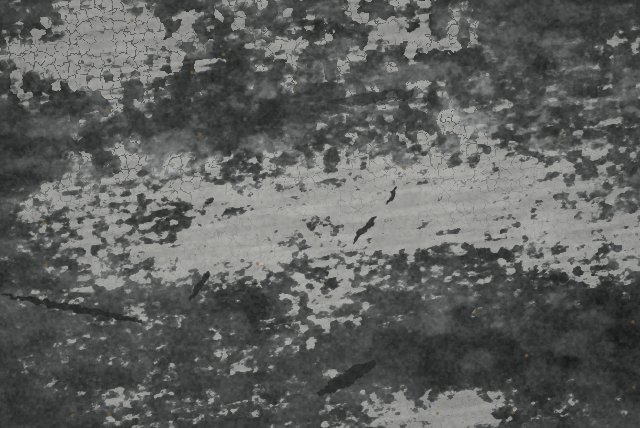
This texture is drawn by a Shadertoy shader. Its source:

```glsl
// Weathered wall: pale, cracked paint flaking off a dark grey ground.
// Broad brush strokes set the coverage; cellular noise at several scales
// breaks it into flakes, grains and slanted streaks, then gouges cut through.

#define PAINT vec3(0.615, 0.615, 0.605)
#define GROUND vec3(0.262, 0.272, 0.266)
#define GOUGE vec3(0.165, 0.172, 0.170)
#define RUST vec3(0.50, 0.40, 0.25)
#define PAINT_LEVEL 0.51
#define EDGE_SOFTNESS 0.07
#define FLAKE_SCALE 42.0
#define GRAIN_SCALE 62.0
#define CRACK_WIDTH 0.10
#define STROKE_LEAN 0.11

vec3 hash3(vec2 p) {
    vec3 q = fract(p.xyx * vec3(0.1031, 0.1030, 0.0973));
    q += dot(q, q.yxz + 33.33);
    return fract((q.xxy + q.yzz) * q.zyx);
}

// Blended cell values: a low sharpness is smooth, a high one gives plates.
float cellular(vec2 p, float sharpness) {
    vec2 cell = floor(p);
    float total = 0.0, weight = 1e-9;
    for (int y = -1; y <= 1; y++)
    for (int x = -1; x <= 1; x++) {
        vec2 id = cell + vec2(x, y);
        vec3 h = hash3(id);
        vec2 d = id + 0.15 + 0.7 * h.xy - p;
        float w = exp(-sharpness * dot(d, d));
        total += w * h.z;
        weight += w;
    }
    return total / weight;
}

float layered(vec2 p, int octaves) {
    float sum = 0.0, amp = 0.5, norm = 0.0;
    for (int i = 0; i < octaves; i++) {
        sum += amp * cellular(p, 6.0);
        norm += amp;
        amp *= 0.5;
        p = mat2(1.6, 1.2, -1.2, 1.6) * p + 17.3;
    }
    return sum / norm;
}

// Gap between the two nearest cell centres; zero along the cracks.
float crackDistance(vec2 p) {
    vec2 cell = floor(p);
    float nearest = 9.0, second = 9.0;
    for (int y = -1; y <= 1; y++)
    for (int x = -1; x <= 1; x++) {
        vec2 id = cell + vec2(x, y);
        float d = length(id + 0.15 + 0.7 * hash3(id).xy - p);
        second = min(second, max(nearest, d));
        nearest = min(nearest, d);
    }
    return second - nearest;
}

// Soft oval brush mark that rises to the right.
float brush(vec2 p, vec2 center, vec2 radius) {
    vec2 d = p - center;
    d.y -= STROKE_LEAN * d.x;
    d /= radius;
    return exp(-dot(d, d));
}

// Tapered scrape from a to b.
float gouge(vec2 p, vec2 a, vec2 b, float width) {
    vec2 ab = b - a;
    float t = clamp(dot(p - a, ab) / dot(ab, ab), 0.0, 1.0);
    float r = width * (0.25 + 2.2 * t * (1.0 - t) + 0.3 * t);
    return 1.0 - smoothstep(-0.002, 0.002, length(p - a - t * ab) - r);
}

float paintCoverage(vec2 p) {
    float c = brush(p, vec2(0.86, 0.51), vec2(0.50, 0.155));
    c += 0.85 * brush(p, vec2(0.20, 0.89), vec2(0.42, 0.11));
    c += 0.55 * brush(p, vec2(0.92, 0.91), vec2(0.28, 0.13));
    c += 0.75 * brush(p, vec2(1.02, 0.02), vec2(0.24, 0.075));
    c += 0.45 * brush(p, vec2(0.42, 0.06), vec2(0.24, 0.08));
    c += 0.55 * brush(p, vec2(1.42, 0.41), vec2(0.26, 0.09));
    c += 0.35 * brush(p, vec2(0.74, 0.27), vec2(0.20, 0.08));
    c += 0.35 * brush(p, vec2(0.24, 0.52), vec2(0.30, 0.17));
    c += 0.32 * brush(p, vec2(1.42, 0.84), vec2(0.22, 0.09));
    return c - 0.25 * brush(p, vec2(1.22, 0.92), vec2(0.14, 0.12));
}

void mainImage(out vec4 fragColor, in vec2 fragCoord) {
    vec2 p = fragCoord / iResolution.y;
    vec2 along = vec2(p.x, p.y - STROKE_LEAN * p.x);
    vec2 wobble = vec2(layered(p * 75.0, 2), layered(p * 75.0 + 40.0, 2)) - 0.5;
    vec2 plates = p + 0.016 * wobble;

    // Break the strokes up: plates above, fine grain below, streaks throughout
    float broad = layered(p * vec2(6.0, 9.0), 4) - 0.5;
    float fine = layered(along * GRAIN_SCALE * vec2(0.9, 1.2), 3) - 0.5;
    float flake = cellular(plates * FLAKE_SCALE, 28.0) - 0.5;
    float streak = cellular(along * vec2(9.0, 95.0), 6.0) - 0.5;
    float platy = smoothstep(0.48, 0.74, p.y + 0.3 * broad)
                * (1.0 - smoothstep(1.05, 1.3, p.x));
    float field = paintCoverage(p) + 0.85 * broad + 0.22 * streak
                + mix(fine, 0.55 * flake + 0.4 * fine, platy);
    float paint = smoothstep(-EDGE_SOFTNESS, EDGE_SOFTNESS, field - PAINT_LEVEL);

    // Mottled ground with pale dust around the worn strokes
    float mottle = layered(p * vec2(14.0, 22.0) + 9.0, 4) - 0.5;
    float speck = layered(p * 130.0, 2) - 0.5;
    float dusty = 0.9 * brush(p, vec2(1.27, 0.60), vec2(0.30, 0.32))
                + 0.55 * brush(p, vec2(0.52, 0.68), vec2(0.55, 0.28));
    float dust = dusty * smoothstep(-0.12, 0.28, mottle + 0.7 * fine);
    float shade = brush(p, vec2(1.45, 0.18), vec2(0.22, 0.17));
    vec3 color = GROUND * (1.0 + 0.65 * mottle + 0.4 * speck + 0.5 * broad - 0.25 * shade);
    color += 0.20 * dust + 0.10 * smoothstep(-0.25, 0.0, field - PAINT_LEVEL);

    // Paint film and its cracks
    float gap = crackDistance(plates * FLAKE_SCALE * 0.9);
    float crack = 1.0 - smoothstep(0.3 * CRACK_WIDTH, CRACK_WIDTH, gap);
    crack *= mix(0.12, 0.75, platy) * smoothstep(-0.2, 0.15, broad + mottle + 0.1);
    vec3 film = PAINT * (1.0 + 0.10 * speck + 0.12 * streak + 0.10 * mottle);
    color = mix(color, mix(film, GROUND, crack), paint);

    // Gouges with ragged rims
    vec2 rag = p + 0.012 * wobble;
    float cut = gouge(rag, vec2(0.825, 0.435), vec2(0.875, 0.490), 0.007);
    cut = max(cut, gouge(rag, vec2(0.905, 0.525), vec2(0.928, 0.565), 0.006));
    cut = max(cut, gouge(rag, vec2(0.445, 0.300), vec2(0.485, 0.365), 0.007));
    cut = max(cut, gouge(rag, vec2(0.745, 0.080), vec2(0.868, 0.150), 0.017));
    cut = max(cut, gouge(rag, vec2(0.000, 0.312), vec2(0.325, 0.252), 0.008));
    cut = max(cut, 0.7 * gouge(rag, vec2(0.770, 0.760), vec2(0.960, 0.780), 0.016));
    color = mix(color, GOUGE * (1.0 + 0.4 * speck), 0.9 * cut);

    // Rare rust dots and a slight falloff to the corners
    vec3 dot3 = hash3(floor(p * 14.0) + 5.0);
    float r = length(fract(p * 14.0) - 0.2 - 0.6 * dot3.xy);
    color = mix(color, RUST, 0.7 * step(0.95, dot3.z) * (1.0 - smoothstep(0.03, 0.08, r)));
    vec2 q = fragCoord / iResolution.xy - 0.5;
    fragColor = vec4(color * (1.02 - 0.28 * dot(q, q)), 1.0);
}
```
